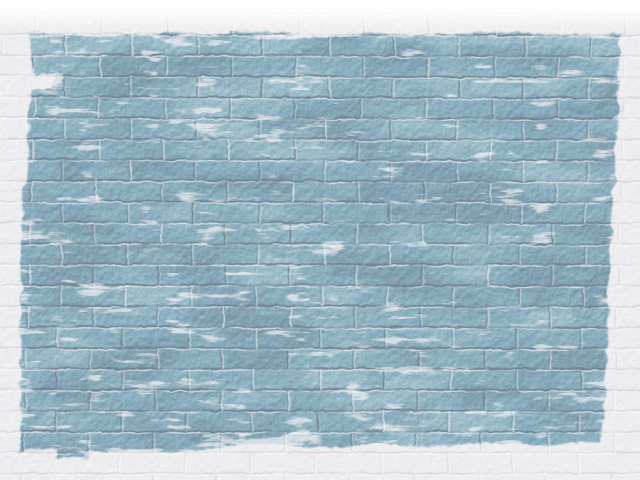
Give the GLSL for this texture, as a WebGL 2 fragment shader.

```glsl
#version 300 es
precision highp float;
// A whitewashed brick wall with a rough rectangle of pale blue paint.

uniform vec2 u_resolution;
out vec4 fragColor;

const float ROW = 0.04361;   // course height
const float PITCH = 0.1365;  // brick length
const vec3 WALL = vec3(0.93, 0.93, 0.94);
const vec3 WALL_SHADE = vec3(0.80, 0.81, 0.84);
const vec3 BLUE = vec3(0.545, 0.685, 0.745);
const vec3 BLUE_PALE = vec3(0.63, 0.75, 0.80);
const vec3 BLUE_DEEP = vec3(0.51, 0.635, 0.70);
const vec3 SHADOW = vec3(0.44, 0.50, 0.56);
const vec3 CHALK = vec3(0.90, 0.92, 0.93);

float hash(vec2 p) {
  return fract(sin(dot(p, vec2(127.1, 311.7))) * 43758.5453);
}

float noise(vec2 p) {
  vec2 i = floor(p), f = fract(p);
  f = f * f * (3.0 - 2.0 * f);
  return mix(mix(hash(i), hash(i + vec2(1, 0)), f.x),
             mix(hash(i + vec2(0, 1)), hash(i + vec2(1, 1)), f.x), f.y);
}

float fbm(vec2 p) {
  float sum = 0.0, amp = 0.533;
  for (int i = 0; i < 4; i++) {
    sum += amp * noise(p);
    p = p * 2.03 + 17.3;
    amp *= 0.5;
  }
  return sum;
}

float box(vec2 p, vec2 center, vec2 halfSize) {
  vec2 d = abs(p - center) - halfSize;
  return max(d.x, d.y);
}

// Soft stripe of the given half width around d = 0
float band(float d, float halfWidth, float blur) {
  return 1.0 - smoothstep(halfWidth - blur, halfWidth + blur, abs(d));
}

// Signed distance to the painted area, negative inside
float paintArea(vec2 p) {
  float left = 0.043 + 0.023 * smoothstep(0.45, 0.9, p.y);
  float right = 1.252 + 0.042 * p.y;
  float bottom = 0.061 + 0.013 * smoothstep(0.42, 0.5, p.x);
  float d = max(max(left - p.x, p.x - right), max(bottom - p.y, p.y - 0.928));
  d = min(d, box(p, vec2(0.152, 0.055), vec2(0.036, 0.013)));
  d = min(d, box(p, vec2(0.545, 0.930), vec2(0.065, 0.004)));
  d = max(d, -box(p, vec2(0.075, 0.828), vec2(0.035, 0.012)));
  float rough = 0.012 * (noise(vec2(p.x * 14.0, p.y * 45.0)) - 0.5)
              + 0.008 * (fbm(p * 90.0) - 0.5);
  return d + rough;
}

// x: shadow, y: highlight of the mortar joints; zw: brick id
vec4 joints(vec2 p, float blur) {
  vec2 q = p + 0.004 * (vec2(noise(p * 45.0), noise(p * 45.0 + 9.0)) - 0.5)
             + 0.003 * (vec2(noise(p * 140.0), noise(p * 140.0 + 5.0)) - 0.5);
  float v = (1.0 - q.y - 0.003 * p.x * p.y - 0.0712) / ROW;
  float row = floor(v), below = fract(v) * ROW;
  float bed = below > 0.5 * ROW ? below - ROW : below;

  // Vertical joints, staggered on every other course
  float start = 0.1389 + 0.071 * mod(row, 2.0) - 0.0013 * row;
  float u = (q.x - start) / PITCH, id = floor(u + 0.5);
  float jitter = 0.006 * (hash(vec2(id, row)) - 0.5);
  float side = (u - id) * PITCH - jitter;
  float kind = hash(vec2(id + 31.0, row));

  float wearA = smoothstep(0.22, 0.55, noise(p * vec2(22.0, 60.0)));
  float wearB = smoothstep(0.25, 0.65, noise(p * vec2(30.0, 70.0) + 40.0));
  float dark = band(bed + 0.0012, 0.0022, blur) * (0.4 + 0.6 * wearA);
  float lite = band(bed - 0.0025, 0.0014, blur) * (0.25 + 0.75 * wearB);
  dark = max(dark, band(side + 0.0012, 0.0018, blur) * mix(0.3, 1.0, kind));
  lite = max(lite, band(side - 0.0022, 0.0016, blur) * mix(1.0, 0.3, kind));
  return vec4(dark, lite, floor(u - jitter / PITCH), row);
}

void main() {
  vec2 p = gl_FragCoord.xy / u_resolution * vec2(4.0 / 3.0, 1.0);
  float px = 1.0 / u_resolution.y;
  vec4 joint = joints(p, 0.0008 + 0.5 * px);
  float area = paintArea(p);
  float paint = 1.0 - smoothstep(-0.0015 - px, 0.0015 + px, area);

  // Dry brush streaks, denser along the rim and lower middle
  float streak = fbm(p * vec2(16.0, 65.0) + 3.0);
  float rim = smoothstep(-0.03, 0.0, area);
  float scuff = band(p.y - 0.085, 0.014, 0.01) * band(p.x - 0.66, 0.2, 0.08);
  scuff = max(scuff, 0.9 * band(p.y - 0.92, 0.006, 0.006) * band(p.x - 0.24, 0.03, 0.02));
  float bare = smoothstep(0.64, 0.80, streak + 0.08 * rim + 0.13 * scuff);
  paint *= 1.0 - 0.75 * bare;

  // Paint tone by patch and by brick
  float patchTone = fbm(p * vec2(7.0, 16.0) + 21.0) + 0.16 * (hash(joint.zw + 7.0) - 0.5);
  vec3 blue = mix(BLUE_DEEP, BLUE, smoothstep(0.28, 0.45, patchTone));
  float pale = smoothstep(0.5, 0.72, patchTone + 0.12 * smoothstep(0.86, 0.92, p.y));
  blue = mix(blue, BLUE_PALE, 0.85 * pale);
  vec3 color = mix(WALL, blue, paint);

  // Embossed grain lit from above
  float grain = fbm(p * 110.0) - fbm(p * 110.0 + vec2(-0.25, 0.45));
  color += grain * mix(0.05, 0.17, paint);

  // Mortar shadow and chalky edge
  color = mix(color, mix(WALL_SHADE, SHADOW, paint), joint.x * mix(0.55, 0.8, paint));
  color = mix(color, mix(vec3(0.97), CHALK, paint), joint.y * 0.75);

  // Fade to white at the top
  color = mix(color, vec3(1.0), 1.0 - smoothstep(0.01, 0.075, 1.0 - p.y));
  fragColor = vec4(clamp(color, 0.0, 1.0), 1.0);
}
```
